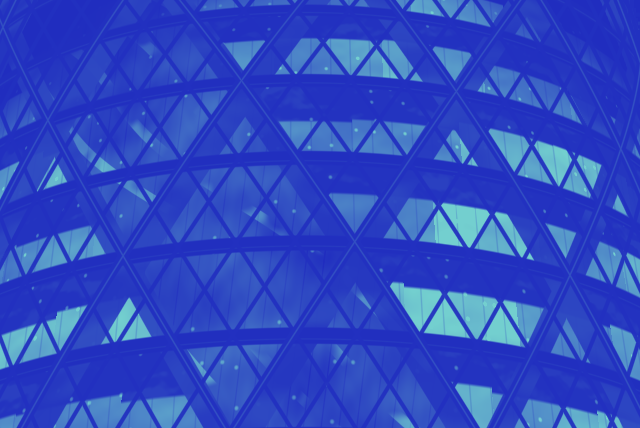
Write a Shadertoy shader that draws this pattern.

```glsl
// A curved glass tower facade at night in blue and aqua duotone.
// Each point is unwrapped onto a tapering cylinder (angle, floor), where
// diagonal lattices, floor bands, lit rooms and a spiral atrium are repeats.

const vec3 DARK = vec3(0.125, 0.175, 0.75);
const vec3 LIGHT = vec3(0.45, 0.81, 0.81);
const float AXIS_X = 0.713;        // tower axis, in canvas heights
const float NODE_ANGLE = 0.585;    // angle between main lattice nodes
const float NODE_START = 0.122;
const float FLOORS_PER_DIAMOND = 4.0;
const float PANES = 4.0;           // panes along a diamond side
const float MAIN_HALF = 0.0105;
const float MINOR_HALF = 0.0048;
const float BEAM_HALF = 0.029;
const float ATRIUM_STRIP = -1.0;

float hash(vec2 p) {
    p = fract(p * vec2(0.1731, 0.3179) + 0.37);
    p += dot(p, p.yx + 19.19);
    return fract(p.x * p.y * 17.3);
}

// Canvas distance to the nearest integer level of a smooth field.
float levelDist(float a) {
    float slope = length(vec2(dFdx(a), dFdy(a))) * iResolution.y;
    return abs(a - round(a)) / max(slope, 1e-4);
}

float stroke(float d, float halfWidth) {
    float aa = 0.8 / iResolution.y;
    return 1.0 - smoothstep(halfWidth - aa, halfWidth + aa, d);
}

// Returns angle in node spacings and floor number, counted downward.
vec2 unwrapTower(vec2 p) {
    float base = p.y;
    float angle = 0.0;
    for (int i = 0; i < 5; i++) {
        float radius = 0.84 + 0.2 * base;
        angle = asin(clamp((p.x - AXIS_X) / radius, -0.985, 0.985));
        base = p.y - (0.37 - 0.06 * base) * (1.0 - cos(angle));
    }
    float root = sqrt(max(0.0296 + 0.0352 * (base - 0.1836), 1e-4));
    return vec2((angle - NODE_START) / NODE_ANGLE, (root - 0.172) / 0.0176);
}

float layeredSines(vec2 p) {
    float sum = 0.0, amp = 0.5;
    for (int i = 0; i < 4; i++) {
        sum += amp * sin(p.x + 1.7 * sin(p.y)) * cos(p.y * 1.3 - p.x * 0.4);
        p = mat2(1.5, 1.1, -1.1, 1.5) * p + 1.3;
        amp *= 0.55;
    }
    return sum;
}

// Small lamps scattered one per cell.
float lamps(vec2 p) {
    vec2 cell = floor(p);
    float seed = hash(cell);
    vec2 center = 0.25 + 0.5 * vec2(hash(cell + 7.0), hash(cell + 23.0));
    return step(0.76, seed) * (1.0 - smoothstep(0.03, 0.17, length(fract(p) - center)));
}

float officeLight(float u, float n) {
    float f = fract(n);
    vec2 room = vec2(floor(u * 2.0 + 0.3 * floor(n)), floor(n));
    float seed = hash(room);
    float edge = 0.40 + 0.18 * hash(room + 11.0);
    float wall = smoothstep(edge - 0.02, edge + 0.02, f);
    float ceiling = 0.04 + 0.07 * smoothstep(0.1, 0.5, layeredSines(vec2(u * 9.0, n * 7.0)));
    float glow = 0.50 + 0.42 * seed + 0.14 * layeredSines(vec2(u * 5.0, n * 4.0));
    glow *= 1.0 - 0.22 * stroke(levelDist(u * 11.0), 0.0016);
    return mix(ceiling, glow, wall);
}

float atriumLight(vec2 p, float u, float n) {
    float haze = 0.23 + 0.22 * layeredSines(vec2(u * 6.0 + 1.0, n * 2.1));
    float stairs = stroke(levelDist(p.x * 5.5 - p.y * 6.5 + 0.2 * sin(n * 2.0)), 0.012);
    float patchMask = smoothstep(0.0, 0.35, layeredSines(vec2(u * 4.0 + 2.0, n * 1.9)));
    float rails = stroke(levelDist(p.x * 24.0 + p.y * 3.0), 0.0014);
    return haze + 0.42 * stairs * patchMask - 0.08 * rails;
}

void mainImage(out vec4 fragColor, in vec2 fragCoord) {
    vec2 p = vec2(fragCoord.x, iResolution.y - fragCoord.y) / iResolution.y;
    vec2 tower = unwrapTower(p);
    float u = tower.x, n = tower.y;
    float v = (n - 2.0) / FLOORS_PER_DIAMOND;
    float rising = u + v, falling = u - v;

    // Rooms, atrium and lamps behind the glass
    float office = officeLight(u, n);
    float atrium = atriumLight(p, u, n);
    float inAtrium = 1.0 - step(0.5, abs(floor(falling) - ATRIUM_STRIP));
    float lit = smoothstep(-1.8, 0.8, n + 1.2 - 0.9 * abs(u - 0.2));
    float tone = mix(office, atrium, inAtrium) * lit;
    tone *= 0.78 + 0.4 * hash(floor(vec2(rising, falling) * PANES));
    tone += 0.45 * lamps(vec2(u * 14.0, n * 5.0)) * lit;

    // Inner columns, shifted by parallax
    float innerU = u * 1.04, innerV = v - 0.05;
    float beamDist = min(levelDist(innerU + innerV), levelDist(innerU - innerV));
    float beamTone = 0.06 + 0.10 * smoothstep(-0.3, 0.4, layeredSines(tower * 2.3));
    tone = mix(tone, beamTone, 0.93 * stroke(beamDist, BEAM_HALF));

    // Floor bands with a faint lower lip
    float band = abs(n - round(n) - 0.025);
    float bandAA = fwidth(n);
    tone = mix(tone, 0.015, 1.0 - smoothstep(0.085 - bandAA, 0.085 + bandAA, band));
    tone += 0.07 * stroke(levelDist(n - 0.06), 0.0014);

    // Window lattice, then main lattice with its metal highlight
    float minorDist = min(levelDist(rising * PANES), levelDist(falling * PANES));
    tone = mix(tone, 0.02, 0.94 * stroke(minorDist, MINOR_HALF));
    float mainDist = min(levelDist(rising), levelDist(falling));
    tone = mix(tone, 0.03, stroke(mainDist, MAIN_HALF));
    tone = mix(tone, 0.27, 0.8 * stroke(mainDist, 0.0017));

    fragColor = vec4(mix(DARK, LIGHT, clamp(tone, 0.0, 1.0)), 1.0);
}
```
